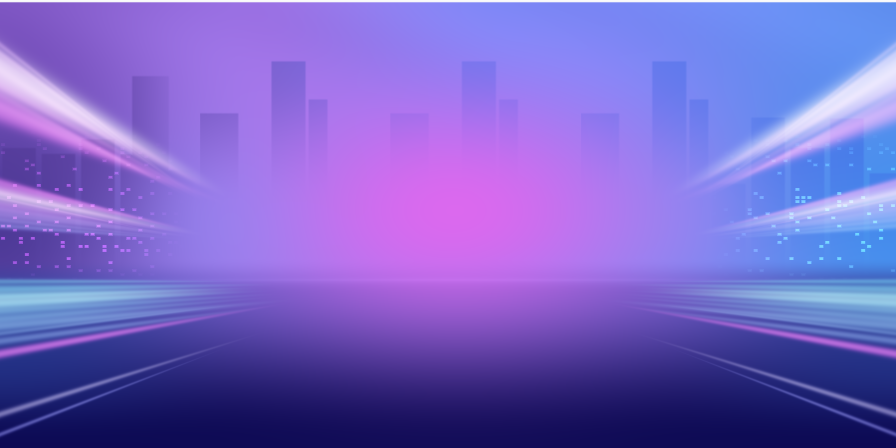
Give the GLSL for this background, as a Shadertoy shader.

```glsl
// Neon light trails rushing over a dark road toward a hazy violet city skyline.
#define HORIZON 0.375
#define GLOW_CENTER vec2(1.02, 0.53)
#define GLOW_SIZE vec2(0.43, 0.28)
#define TOWER_PERIOD 0.425
#define STRANDS 9
#define PINK vec3(0.89, 0.40, 0.93)
#define HAZE vec3(0.51, 0.55, 0.94)
#define NAVY vec3(0.05, 0.04, 0.33)
#define CYAN vec3(0.25, 0.80, 0.90)
#define MAGENTA vec3(0.85, 0.25, 0.90)

float hash(vec2 p) {
    return fract(sin(dot(p, vec2(41.3, 289.1))) * 4375.5);
}

float gauss(vec2 d) {
    return exp(-dot(d, d));
}

// Soft-edged tower: x range, then roof height
float tower(vec2 p, float left, float right, float roof) {
    float e = 0.003;
    return smoothstep(left - e, left + e, p.x)
         * (1.0 - smoothstep(right - e, right + e, p.x))
         * (1.0 - smoothstep(roof - e, roof + e, p.y));
}

// Tapered beam from the side edge inward
float streak(vec2 m, float startY, float endY, float reach, float width) {
    float t = m.x / reach;
    float w = width * (1.0 - 0.8 * min(t, 1.0));
    float d = (m.y - mix(startY, endY, t)) / w;
    return exp(-d * d) * (1.0 - smoothstep(0.2, 1.0, t));
}

// Bundle of thin beams spread between two start and two end heights
vec3 fan(vec2 m, vec2 starts, vec2 ends, float reach, float width, vec3 tintA, vec3 tintB) {
    vec3 light = vec3(0.0);
    for (int i = 0; i < STRANDS; i++) {
        float k = (float(i) + 0.5) / float(STRANDS);
        float h = hash(vec2(float(i), starts.x * 7.0));
        float beam = streak(m, mix(starts.x, starts.y, k), mix(ends.x, ends.y, k),
                            reach * (0.8 + 0.2 * h), width * (0.4 + h));
        light += mix(tintA, tintB, k) * beam * (0.35 + 0.5 * h);
    }
    return light;
}

vec3 sky(vec2 p, float side) {
    vec3 col = mix(vec3(0.51, 0.35, 0.78), vec3(0.62, 0.46, 0.91), smoothstep(0.0, 0.55, p.x));
    col = mix(col, vec3(0.46, 0.53, 0.96), smoothstep(0.55, 1.15, p.x));
    col = mix(col, vec3(0.37, 0.55, 0.93), smoothstep(1.3, 2.0, p.x));
    float cloud = sin(p.x * 5.0 + 2.0 * sin(p.y * 6.0)) * sin(p.y * 9.0 + p.x * 3.0);
    col += 0.025 * cloud * smoothstep(0.6, 0.95, p.y);
    // Side tint at city level: dusky left, azure right
    vec3 cityTint = mix(vec3(0.27, 0.20, 0.56), vec3(0.25, 0.57, 0.93), step(1.0, p.x));
    col = mix(col, cityTint, 0.9 * gauss(vec2(side / 0.34, (p.y - 0.5) / 0.27)));
    return mix(col, HAZE, 0.85 * gauss(vec2((side - 0.6) / 0.32, (p.y - 0.5) / 0.22)));
}

float skyline(vec2 p, float side) {
    // Repeating distant towers
    vec2 q = vec2(mod(p.x - 0.446, TOWER_PERIOD), p.y);
    float far = max(tower(q, 0.0, 0.086, 0.747), tower(q, 0.16, 0.236, 0.863));
    far = max(far, tower(q, 0.243, 0.285, 0.778));
    far *= step(0.44, p.x) * step(p.x, 1.6) * smoothstep(0.54, 0.83, p.y);
    // Closer blocks along both sides
    float cell = floor(p.x / 0.088);
    float roof = 0.58 + 0.17 * hash(vec2(cell, 3.0));
    float near = tower(vec2(mod(p.x, 0.088), p.y), 0.005, 0.08, roof);
    near = max(near, tower(p, 0.295, 0.377, 0.83));
    near *= (1.0 - smoothstep(0.2, 0.46, side)) * smoothstep(0.36, 0.7, p.y);
    return max(far * 0.5, near * 0.55);
}

void mainImage(out vec4 fragColor, in vec2 fragCoord) {
    vec2 p = fragCoord / iResolution.xy * vec2(2.0, 1.0);
    float side = min(p.x, 2.0 - p.x);
    vec2 m = vec2(side, p.y);

    // Sky and city
    vec3 col = sky(p, side);
    vec3 towerColor = mix(vec3(0.31, 0.22, 0.58), vec3(0.25, 0.43, 0.90), smoothstep(0.2, 1.1, p.x));
    col = mix(col, towerColor, skyline(p, side));

    // Lit windows
    vec2 grid = p * vec2(75.0, 110.0);
    vec2 inCell = abs(fract(grid) - 0.5);
    float lit = step(0.91, hash(floor(grid))) * (1.0 - smoothstep(0.2, 0.45, max(inCell.x, inCell.y)));
    lit *= smoothstep(0.37, 0.42, p.y) * (1.0 - smoothstep(0.55, 0.72, p.y));
    col += lit * (1.0 - smoothstep(0.2, 0.42, side)) * mix(vec3(0.35, 0.12, 0.3), vec3(0.15, 0.3, 0.2), step(1.0, p.x));

    // Road
    vec3 road = mix(NAVY, vec3(0.40, 0.38, 0.79), smoothstep(0.02, 0.42, p.y));
    road = mix(road, vec3(0.11, 0.20, 0.53), 0.65 * (1.0 - smoothstep(0.0, 0.55, side)) * smoothstep(0.0, 0.2, p.y));
    col = mix(road, col, smoothstep(HORIZON - 0.03, HORIZON + 0.05, p.y));

    // Central glow and horizon line
    col = mix(col, PINK, 0.92 * gauss((p - GLOW_CENTER) / GLOW_SIZE));
    col += 0.035 * exp(-abs(p.y - HORIZON) / 0.005);

    // Light trails, from upper beams down to road markings
    vec3 light = fan(m, vec2(0.74, 0.91), vec2(0.54, 0.575), 0.52, 0.016, MAGENTA, vec3(0.75, 0.5, 0.95));
    light += vec3(0.85, 0.85, 0.95) * streak(m, 0.845, 0.56, 0.52, 0.042);
    light += fan(m, vec2(0.49, 0.6), vec2(0.465, 0.485), 0.46, 0.008, vec3(0.35, 0.45, 0.95), MAGENTA);
    light += vec3(0.8, 0.7, 0.9) * streak(m, 0.565, 0.475, 0.46, 0.014);
    light += fan(m, vec2(0.23, 0.38), vec2(0.315, 0.375), 0.68, 0.009, vec3(0.4, 0.5, 0.85), CYAN);
    light += vec3(0.4, 0.7, 0.7) * streak(m, 0.33, 0.355, 0.6, 0.018);
    light += MAGENTA * streak(m, 0.21, 0.325, 0.65, 0.009);
    light += vec3(0.45, 0.42, 0.6) * streak(m, 0.075, 0.262, 0.6, 0.007);
    light += vec3(0.28, 0.28, 0.55) * streak(m, 0.03, 0.23, 0.52, 0.005);
    col = 1.0 - (1.0 - clamp(col, 0.0, 1.0)) * exp(-1.2 * light);

    // Thin pale border along the top
    col = mix(col, vec3(0.98), smoothstep(0.993, 0.997, p.y));
    fragColor = vec4(col, 1.0);
}
```
